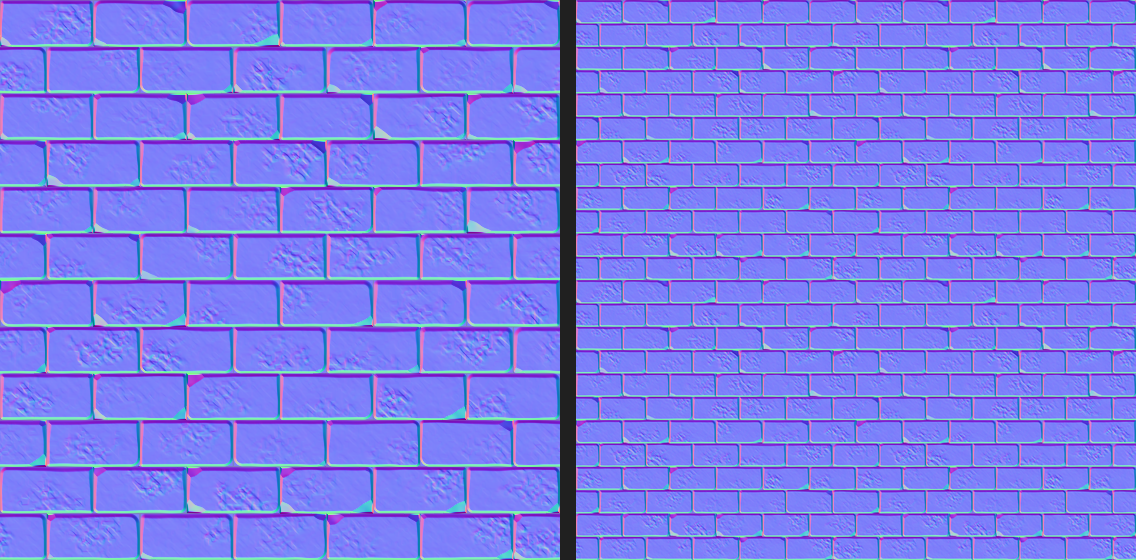
Left, the tile; right, the same tile 2 across and 2 down.
Give the GLSL for this texture map, as a WebGL 2 fragment shader.

```glsl
#version 300 es
precision highp float;
// Tangent-space normal map of a worn brick wall: 6 bricks across, 12 courses, running bond.
// A height field (bevelled bricks, chipped corners, scratched patches) is built from
// distance functions and wrapping noise, then differentiated into normals.
uniform vec2 u_resolution;
out vec4 fragColor;

float hash(vec2 p) {
    return fract(sin(dot(p, vec2(127.1, 311.7))) * 43758.5453);
}

// Value noise that repeats after a whole number of lattice cells
float noise(vec2 p, vec2 period) {
    vec2 i = floor(p), f = fract(p);
    f = f * f * (3.0 - 2.0 * f);
    vec2 a = mod(i, period), b = mod(i + 1.0, period);
    return mix(mix(hash(a), hash(vec2(b.x, a.y)), f.x),
               mix(hash(vec2(a.x, b.y)), hash(b), f.x), f.y);
}

// Square wrapping noise on the 12 by 12 wall
float wallNoise(vec2 p, float frequency) {
    return noise(p * frequency, vec2(12.0 * frequency));
}

// Scratches and pits, stretched along the falling diagonal
float scratches(vec2 p) {
    vec2 skewed = vec2(4.0 * (p.x - p.y), 9.0 * (p.x + p.y));
    float streak = noise(skewed, vec2(48.0, 108.0));
    float pit = wallNoise(p, 14.0);
    return 0.021 * smoothstep(0.3, 0.8, streak) + 0.017 * smoothstep(0.2, 0.8, pit);
}

// Wall height at p, where one course is 1 high and one brick is 2 long
float wallHeight(vec2 p, out float joint) {
    const float relief = 0.085;
    float row = floor(p.y);
    float along = p.x * 0.5 - 0.5 * (1.0 - mod(row, 2.0));
    vec2 id = mod(vec2(floor(along), row), vec2(6.0, 12.0));
    vec2 local = vec2(fract(along) * 2.0 - 1.0, fract(p.y) - 0.5);

    // Rounded outline with a different radius at each corner
    vec2 edge = vec2(1.0, 0.5) - abs(local) + 0.016 * (wallNoise(p, 3.0) - 0.5);
    vec2 corner = id + step(0.0, local) * vec2(17.3, 31.9);
    float radius = 0.06 + 0.16 * pow(hash(corner), 2.0);
    vec2 q = radius - edge;
    float inside = radius - length(max(q, 0.0)) - min(max(q.x, q.y), 0.0);
    joint = 1.0 - smoothstep(0.0, 0.028, min(edge.x, edge.y));

    // Bevel: gentle at the top, steep at the bottom, of uneven width
    float bevel = mix(0.046, 0.085, smoothstep(-0.1, 0.45, local.y));
    bevel *= 0.6 + 0.8 * wallNoise(p + 0.5, 1.0);
    float h = relief * smoothstep(0.0, bevel + 0.01, inside);

    // Sloping chips knocked off some corners, closing again at the joint
    float chipped = step(0.66, hash(corner + 5.7));
    float chip = 0.14 + 0.20 * hash(corner + 9.1) + 0.08 * (wallNoise(p, 5.0) - 0.5);
    float lean = mix(0.4, 0.9, hash(corner + 4.4));
    float chipPlane = relief - 0.8 * (chip - edge.x * lean - edge.y);
    float cut = min(h, chipPlane) * smoothstep(0.0, 0.03, min(edge.x, edge.y));
    h = mix(h, cut, chipped * step(chipPlane, relief));

    // One ragged worn patch per brick, over a faint overall unevenness
    vec2 centre = (vec2(hash(id + 2.3), hash(id + 6.1)) - 0.5) * vec2(1.4, 0.6);
    float reach = length((local - centre) * vec2(0.7, 1.0));
    float patchMask = smoothstep(0.55, 0.08, reach + 0.5 * (wallNoise(p, 4.0) - 0.5));
    float wear = patchMask * (0.2 + 0.8 * hash(id + 3.9)) + 0.08;
    float face = smoothstep(0.3, 1.0, h / relief);
    return h + face * (wear * scratches(p) + 0.009 * wallNoise(p, 3.0));
}

void main() {
    vec2 p = gl_FragCoord.xy / u_resolution * 12.0;

    // Central differences, with red rising to the right and green rising upwards
    vec2 e = vec2(0.013, 0.0);
    float joint;
    vec2 slope = vec2(wallHeight(p + e.xy, joint) - wallHeight(p - e.xy, joint),
                      wallHeight(p + e.yx, joint) - wallHeight(p - e.yx, joint));
    vec3 normal = normalize(vec3(slope / (2.0 * e.x), 1.0));

    // Dull the blue in the narrow joints
    wallHeight(p, joint);
    vec3 color = normal * vec3(0.5, 0.5, 0.49) + vec3(0.49, 0.5, 0.49);
    color.b *= 1.0 - 0.22 * joint;
    fragColor = vec4(color, 1.0);
}
```
